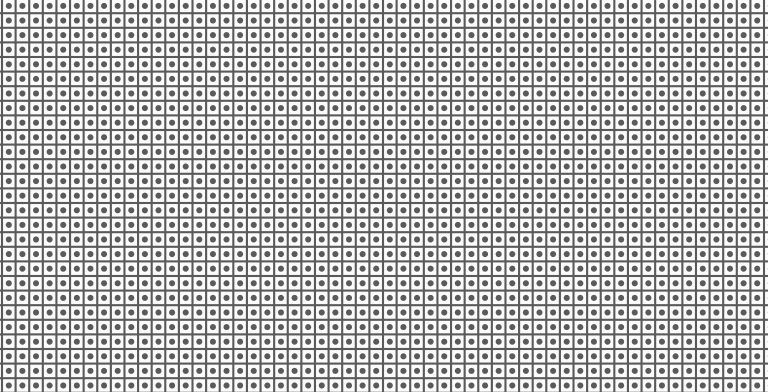
Write a Shadertoy shader that draws this pattern.

```glsl
const vec2 REPEATS = vec2(56.44, 26.85);     // cells across and down
const vec2 FIRST_DOT = vec2(0.647, 0.404);   // first dot from top left, in cells
const float LINE_WIDTH = 0.00275;            // lengths in canvas widths
const float DOT_RADIUS = 0.0039;
const vec3 PAPER = vec3(0.985);
const vec3 INK = vec3(0.352);

// Share of a pixel covered by a line centred on zero, per axis
vec2 lineCoverage(vec2 offset, float width, float pixel) {
    vec2 halfWidth = vec2(0.5 * width);
    vec2 high = clamp(offset + 0.5 * pixel, -halfWidth, halfWidth);
    vec2 low = clamp(offset - 0.5 * pixel, -halfWidth, halfWidth);
    return (high - low) / pixel;
}

float dotCoverage(vec2 offset, float radius, float pixel) {
    return clamp(0.5 - (length(offset) - radius) / pixel, 0.0, 1.0);
}

void mainImage(out vec4 fragColor, in vec2 fragCoord) {
    float pixel = 1.0 / iResolution.x;
    vec2 uv = fragCoord / iResolution.xy;
    uv.y = 1.0 - uv.y;

    // Offsets from the nearest dot and the nearest grid lines
    vec2 cellSize = vec2(1.0, iResolution.y / iResolution.x) / REPEATS;
    vec2 grid = uv * REPEATS - FIRST_DOT;
    vec2 fromDot = (fract(grid + 0.5) - 0.5) * cellSize;
    vec2 fromLine = (fract(grid) - 0.5) * cellSize;

    // Crossing lines merge into one flat layer of ink
    vec2 lines = lineCoverage(fromLine, LINE_WIDTH, pixel);
    float ink = 1.0 - (1.0 - lines.x) * (1.0 - lines.y);
    ink = max(ink, dotCoverage(fromDot, DOT_RADIUS, pixel));

    fragColor = vec4(mix(PAPER, INK, ink), 1.0);
}
```
